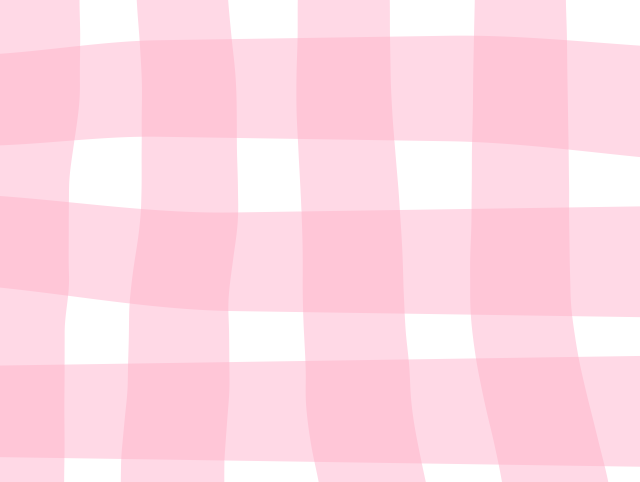
Give the GLSL for this pattern, as a Shadertoy shader.

```glsl
// Hand-painted pink gingham: four wavering columns crossed by three wavering rows.
#define COLUMNS 4
#define BANDS 7
#define BAND_WIDTH 0.190
#define WOBBLE 0.0020
#define WOBBLE_FREQ 13.0
#define PAPER vec3(1.0)
#define WASH vec3(1.0, 0.85, 0.90)
#define OVERLAP vec3(1.0, 0.775, 0.845)
#define STRAIGHT vec3(0.0, 1.0, 0.0)

// Lengths are in canvas heights; columns come first, then rows from the top.
// Per band: centre, widening along its length
const vec2 LAYOUT[BANDS] = vec2[](
    vec2(0.0707, 0.0), vec2(0.3767, 0.026), vec2(0.7129, 0.033), vec2(1.0793, 0.031),
    vec2(0.2086, 0.031), vec2(0.4931, 0.030), vec2(0.8534, 0.030));

// Brush drifts: start, end, sideways shift
const vec3 EARLY_BEND[BANDS] = vec3[](
    vec3(0.172, 0.397, -0.0224), vec3(-0.069, 0.224, 0.0164),
    vec3(0.155, 0.569, 0.019), vec3(0.603, 1.138, 0.0862),
    vec3(-0.069, 0.328, -0.025), vec3(-0.172, 0.483, 0.05), STRAIGHT);
const vec3 MIDDLE_BEND[BANDS] = vec3[](
    vec3(0.569, 0.69, -0.0095), vec3(0.422, 0.655, -0.0224),
    vec3(0.586, 0.81, 0.0103), STRAIGHT,
    vec3(0.931, 1.552, 0.038), STRAIGHT, STRAIGHT);
const vec3 LATE_BEND[BANDS] = vec3[](
    STRAIGHT, vec3(0.793, 0.966, -0.0129),
    vec3(0.793, 1.172, 0.0517), STRAIGHT,
    STRAIGHT, STRAIGHT, STRAIGHT);

float hash(vec2 p) {
    vec3 q = fract(vec3(p.xyx) * 0.1031);
    q += dot(q, q.yzx + 33.33);
    return fract((q.x + q.y) * q.z);
}

// Smooth noise along one painted edge, in -0.5..0.5
float edgeNoise(float t, float seed) {
    float cell = floor(t);
    float f = fract(t);
    f = f * f * (3.0 - 2.0 * f);
    return mix(hash(vec2(cell, seed)), hash(vec2(cell + 1.0, seed)), f) - 0.5;
}

float drift(vec3 bend, float along) {
    return bend.z * smoothstep(bend.x, bend.y, along);
}

// Signed distance across a band, negative inside
float bandDistance(int i, float across, float along) {
    float centre = LAYOUT[i].x + drift(EARLY_BEND[i], along)
        + drift(MIDDLE_BEND[i], along) + drift(LATE_BEND[i], along);
    float halfWidth = 0.5 * (BAND_WIDTH + LAYOUT[i].y * along);
    float offset = across - centre;

    // Only the columns have a shaky edge
    if (i < COLUMNS) {
        float seed = float(2 * i) + step(0.0, offset) + 7.0;
        halfWidth += WOBBLE * edgeNoise(along * WOBBLE_FREQ, seed);
    }
    return abs(offset) - halfWidth;
}

void mainImage(out vec4 fragColor, in vec2 fragCoord) {
    vec2 p = vec2(fragCoord.x, iResolution.y - fragCoord.y) / iResolution.y;
    float columns = 0.0;
    float rows = 0.0;

    // Antialiased coverage in each direction
    for (int i = 0; i < BANDS; i++) {
        bool isColumn = i < COLUMNS;
        vec2 q = isColumn ? p : p.yx;
        float d = bandDistance(i, q.x, q.y);
        float cover = clamp(0.5 - d * iResolution.y, 0.0, 1.0);
        if (isColumn) columns = max(columns, cover);
        else rows = max(rows, cover);
    }

    // Translucent washes deepen where they cross
    vec3 color = mix(PAPER, WASH, max(columns, rows));
    color = mix(color, OVERLAP, columns * rows);
    fragColor = vec4(color, 1.0);
}
```
